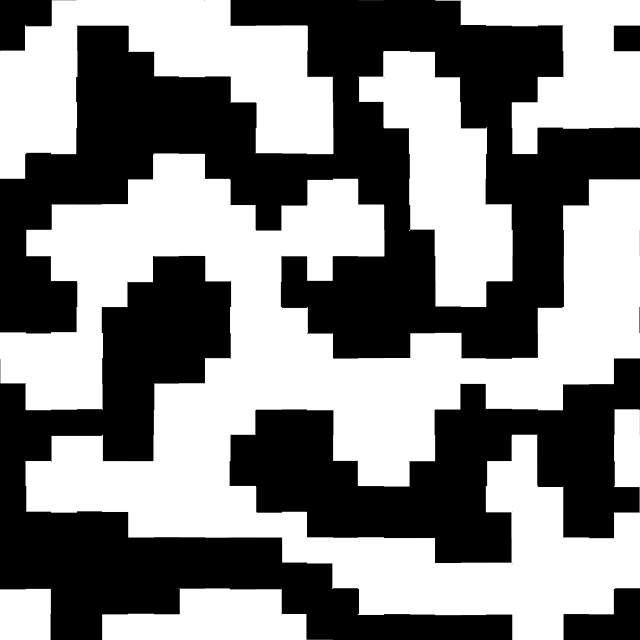
Reproduce this pattern procedurally as a WebGL 2 fragment shader.

```glsl
#version 300 es
precision highp float;
// Draws a blocky black and white labyrinth: wavy noise cut to two tones on a square grid.

uniform vec2 u_resolution;
out vec4 outColor;

const float CELLS = 25.0;          // grid cells across the canvas
const int WAVES = 32;              // plane waves summed into the noise
const float MIN_FREQUENCY = 0.75;  // radians per cell
const float MAX_FREQUENCY = 1.6;
const float EDGE_WOBBLE = 0.06;    // spread of edge offsets, in cells
const float PI = 3.14159265;
const vec3 INK = vec3(0.0);
const vec3 PAPER = vec3(1.0);

float hash(vec2 p) {
    return fract(sin(dot(p, vec2(127.1, 311.7))) * 43758.5453);
}

// Band-limited noise: waves of random phase and length, spread over all directions
float waveNoise(vec2 p, float seed) {
    float sum = 0.0;
    for (int i = 0; i < WAVES; i++) {
        float id = float(i);
        float angle = PI * (id + hash(vec2(id, seed))) / float(WAVES);
        float frequency = mix(MIN_FREQUENCY, MAX_FREQUENCY, hash(vec2(id, seed + 1.0)));
        float phase = 2.0 * PI * hash(vec2(id, seed + 2.0));
        sum += sin(frequency * dot(p, vec2(cos(angle), sin(angle))) + phase);
    }
    return sum;
}

// 1 for a paper cell, 0 for an ink cell
float cellTone(vec2 cell, float seed) {
    return step(0.0, waveNoise(cell, seed));
}

// Small random shift of one cell side
float edgeOffset(float line, float lane, float seed) {
    return (hash(vec2(line + seed, lane)) - 0.5) * EDGE_WOBBLE;
}

// Blend the four cells around the nearest grid corner over one pixel
float mosaic(vec2 p, float pixel, float seed) {
    vec2 corner = round(p);
    vec2 lane = floor(p);
    vec2 offset = vec2(edgeOffset(corner.x, lane.y, seed),
                       edgeOffset(corner.y, lane.x, seed + 57.0));
    vec2 blend = clamp((p - corner - offset) / pixel + 0.5, 0.0, 1.0);
    float below = mix(cellTone(corner - 1.0, seed),
                      cellTone(corner - vec2(0.0, 1.0), seed), blend.x);
    float above = mix(cellTone(corner - vec2(1.0, 0.0), seed),
                      cellTone(corner, seed), blend.x);
    return mix(below, above, blend.y);
}

void main() {
    float size = min(u_resolution.x, u_resolution.y);
    vec2 p = gl_FragCoord.xy / size * CELLS;
    float tone = mosaic(p, CELLS / size, 7.0);
    outColor = vec4(mix(INK, PAPER, tone), 1.0);
}
```
